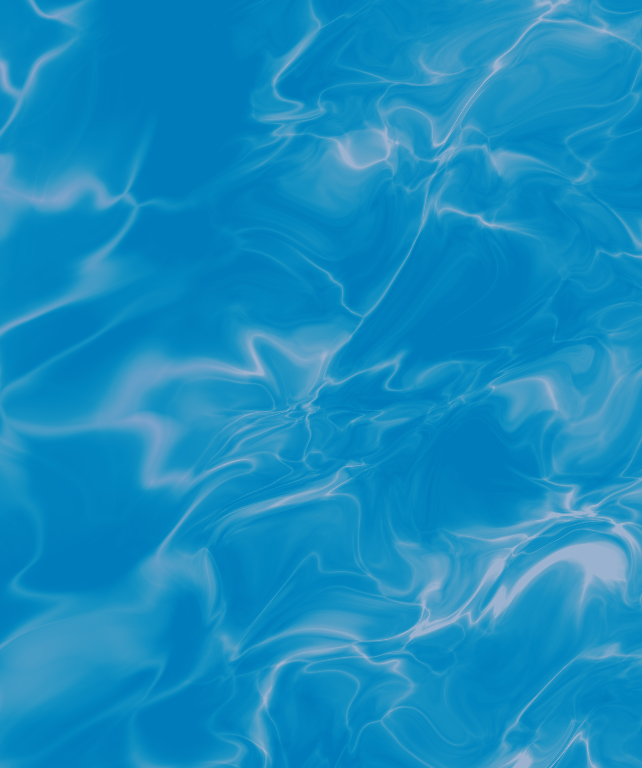
Reproduce this texture procedurally as a Shadertoy shader.

```glsl
// Sunlit pool water: a warped web of caustic light over rippling blue.
#define FLOW_ANGLE 0.55   // direction of the streaks, radians
#define CELLS 6.6         // caustic cells per canvas height
#define STRETCH 1.5       // elongation along the flow
#define WARP 0.95         // bending of the web
#define LINE_WIDTH 0.06   // thin caustic lines, in cells
#define POOL_WIDTH 0.26   // widened, pooled light, in cells
#define SOFT_EDGE 0.30    // left of this the water is calm and blurred
#define BASE_TONE 0.50    // depth tone, 0 deep to 5 pale
#define FILAMENTS 5.0     // nested fine lines per unit of height
#define DETAIL 1.0        // strength of the fine mottling

const vec3 WATER[6] = vec3[6](
    vec3(0.00, 0.485, 0.73), vec3(0.01, 0.53, 0.75), vec3(0.08, 0.57, 0.76),
    vec3(0.25, 0.61, 0.77), vec3(0.40, 0.64, 0.78), vec3(0.60, 0.70, 0.81));

vec2 hash2(vec2 p) {
    vec3 q = fract(p.xyx * vec3(0.1031, 0.1030, 0.0973));
    q += dot(q, q.yzx + 33.33);
    return fract((q.xx + q.yz) * q.zy);
}

float corner(vec2 cell, vec2 f, vec2 o) {
    return dot(hash2(cell + o) * 2.0 - 1.0, f - o);
}

// Gradient noise, roughly -0.7 to 0.7
float noise(vec2 p) {
    vec2 i = floor(p), f = p - i;
    vec2 u = f * f * f * (f * (f * 6.0 - 15.0) + 10.0);
    return mix(mix(corner(i, f, vec2(0, 0)), corner(i, f, vec2(1, 0)), u.x),
               mix(corner(i, f, vec2(0, 1)), corner(i, f, vec2(1, 1)), u.x), u.y);
}

vec2 noise2(vec2 p) {
    return vec2(noise(p + 17.3), noise(p + vec2(61.7, 43.1)));
}

float fbm(vec2 p) {
    float sum = 0.0, amp = 1.0;
    for (int i = 0; i < 5; i++) {
        sum += amp * noise(p);
        p = mat2(1.6, 1.2, -1.2, 1.6) * p + 9.7;
        amp *= 0.58;
    }
    return sum;
}

// Gap between the two nearest cell centres: zero on the web
float webDistance(vec2 p) {
    vec2 cell = floor(p);
    float near = 9.0, next = 9.0;
    for (int y = -2; y <= 2; y++)
    for (int x = -2; x <= 2; x++) {
        vec2 c = cell + vec2(x, y);
        float d = length(c + hash2(c + 5.0) - p);
        next = min(next, max(near, d));
        near = min(near, d);
    }
    return next - near;
}

// Light of one web, pooling into broad ribbons in places
float caustic(vec2 p, vec2 place, float soft) {
    float d = webDistance(p);
    float pool = smoothstep(0.05, 0.4, noise(place * 1.1 + 31.0) + 0.08 * soft);
    float width = mix(LINE_WIDTH, POOL_WIDTH, pool) * (1.0 + 0.6 * soft);
    float strength = smoothstep(-0.3, 0.2, noise(place * 0.8 + 75.0));
    float core = exp(-pow(d / width, mix(1.1, 2.0, max(pool, soft))));
    float glow = exp(-d / 0.2);
    return strength * (2.8 * core + 0.8 * glow);
}

void mainImage(out vec4 fragColor, in vec2 fragCoord) {
    vec2 p = fragCoord / iResolution.y;
    float border = p.x + 0.06 * noise(p * 5.0);
    float soft = 1.0 - smoothstep(SOFT_EDGE - 0.06, SOFT_EDGE + 0.04, border);
    float crisp = 1.0 - 0.8 * soft;

    // Coordinates along and across the flow
    float c = cos(FLOW_ANGLE), s = sin(FLOW_ANGLE);
    vec2 flow = vec2((c * p.x + s * p.y) / STRETCH, c * p.y - s * p.x) * CELLS;

    // Large bends, then smaller ripples where the water is sharp
    vec2 bent = flow + WARP * noise2(flow * 0.9);
    bent += 0.4 * WARP * noise2(bent * 2.1 + 8.0);
    vec2 rippled = bent + crisp * 0.18 * noise2(bent * 5.0 + 3.0);

    // Broad depth and cloudy detail
    float tone = BASE_TONE - 0.2 * soft;
    tone += 3.2 * noise(flow * 0.5 + 12.0);
    float cloud = fbm(rippled * vec2(1.2, 2.2) + 50.0);
    tone += crisp * 1.3 * cloud;

    // Fine mottling drawn out along the flow
    tone += crisp * DETAIL * fbm(rippled * vec2(5.0, 9.0) + 70.0);

    // Pale veils with firm edges, carrying nested filaments
    float veil = smoothstep(-0.1, 0.3, noise(bent * 0.7 + 90.0));
    float patchLight = smoothstep(0.08, 0.26, cloud);
    float height = noise(rippled * 0.9 + 25.0) + 0.3 * noise(rippled * 2.6);
    float band = abs(fract(height * FILAMENTS) - 0.5);
    float filament = exp(-pow((0.5 - band) / 0.09, 1.3));
    tone += veil * (0.5 + crisp * (1.0 * patchLight + 1.5 * filament));

    // Main web and a finer, fainter one
    tone += caustic(rippled, flow, soft);
    tone += 0.55 * crisp * caustic(rippled * 1.8 + 40.0, flow + 20.0, soft);

    // Tone to colour, with a lilac tint in the blurred highlights
    tone = clamp(tone, 0.0, 5.0);
    vec3 colour = WATER[0];
    for (int i = 1; i < 6; i++)
        colour = mix(colour, WATER[i], clamp(tone - float(i - 1), 0.0, 1.0));
    colour += soft * smoothstep(2.5, 5.0, tone) * vec3(0.02, -0.02, 0.01);
    fragColor = vec4(colour, 1.0);
}
```
